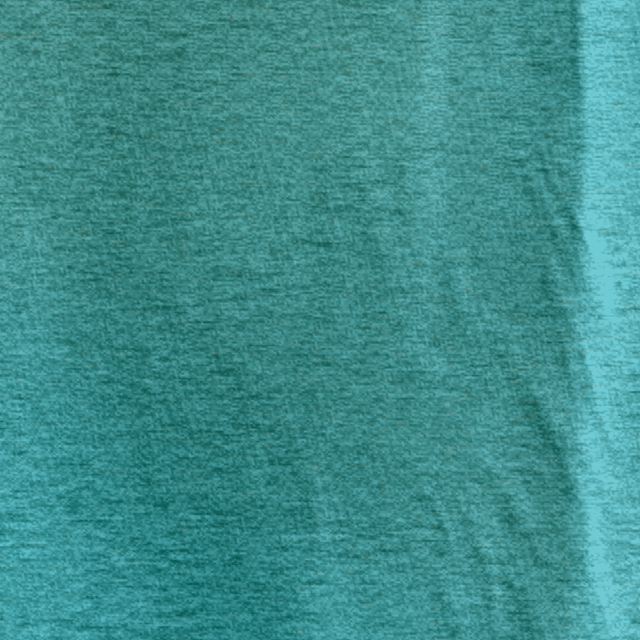
Write a WebGL 1 fragment shader that draws this texture.

```glsl
precision highp float;
// Teal melange jersey cloth with fine horizontal flecks, soft creases and a bright fold at the right.

uniform vec2 u_resolution;

#define SHADOW_COLOR vec3(0.145, 0.440, 0.420)
#define LIGHT_COLOR  vec3(0.405, 0.735, 0.755)
#define BASE_TONE 0.35
#define FLECK_SIZE vec2(32.0, 215.0)
#define FLECK_CONTRAST 0.58
#define GRAIN_SIZE vec2(270.0, 310.0)
#define GRAIN_CONTRAST 0.62
#define FOLD_X 0.905
#define FOLD_LIGHT 0.56
#define CREASE_LIGHT 0.25
#define CREASE_COUNT 20

float hash(vec2 p) {
  return fract(sin(dot(p, vec2(127.1, 311.7))) * 43758.5453);
}

float noise(vec2 p) {
  vec2 i = floor(p);
  vec2 f = fract(p);
  f = f * f * (3.0 - 2.0 * f);
  float low = mix(hash(i), hash(i + vec2(1.0, 0.0)), f.x);
  float high = mix(hash(i + vec2(0.0, 1.0)), hash(i + vec2(1.0, 1.0)), f.x);
  return mix(low, high, f.y);
}

float bump(float x, float width) {
  return exp(-x * x / (width * width));
}

// Wide, soft light across the hanging cloth
float drape(vec2 p) {
  float sway = 0.025 * (noise(p * vec2(2.0, 4.0) + 7.0) - 0.5);
  float tone = 0.20 * (noise(p * vec2(5.0, 3.5) + 3.0) - 0.5);
  tone += 0.24 * (1.0 - smoothstep(0.0, 0.35, p.x + 0.35 * p.y));
  tone += 0.08 * (1.0 - smoothstep(0.0, 0.25, p.x));
  tone += 0.10 * smoothstep(0.45, 0.72, p.x);
  tone += 0.16 * bump(p.x - 0.67 - sway, 0.022) * smoothstep(0.15, 0.75, p.y);
  tone += 0.20 * bump(p.x - 0.50 - sway, 0.05) * (1.0 - smoothstep(0.05, 0.32, p.y));
  tone -= 0.12 * bump(p.x - 0.36, 0.16) * (1.0 - smoothstep(0.4, 0.9, p.y));
  tone -= 0.12 * bump(p.x - 0.85, 0.05);
  return tone;
}

// Bright vertical fold, crisper toward the top
float fold(vec2 p) {
  float edge = FOLD_X + 0.015 * (noise(vec2(p.y * 5.0, 2.0)) - 0.5);
  float softness = mix(0.035, 0.010, smoothstep(0.1, 0.9, p.y));
  float d = p.x - edge;
  float face = smoothstep(-softness, softness, d);
  float falloff = 1.0 - 0.35 * smoothstep(0.03, 0.10, d);
  float seam = bump(d + 0.012, 0.006) * smoothstep(0.83, 0.88, p.y);
  return FOLD_LIGHT * face * falloff - 0.25 * seam;
}

// Steep wrinkles, each with a lit ridge and a shaded side
float creases(vec2 p) {
  float tone = 0.0;
  for (int i = 0; i < CREASE_COUNT; i++) {
    float id = float(i);
    float rx = hash(vec2(id, 1.3));
    float ry = hash(vec2(id, 5.7));
    vec2 center = vec2(mix(0.28, 0.95, sqrt(rx)), mix(0.04, 0.68, ry));
    float angle = mix(-1.45, -0.95, hash(vec2(id, 9.1)));
    vec2 along = vec2(cos(angle), sin(angle));
    vec2 q = p - center;
    float u = dot(q, along);
    float v = dot(q, vec2(-along.y, along.x));
    v += 0.014 * (noise(vec2(u * 14.0, id * 3.0)) - 0.5);
    float reach = mix(0.05, 0.12, hash(vec2(id, 12.4)));
    float width = mix(0.006, 0.018, hash(vec2(id, 17.9)));
    float profile = bump(v, width) - 0.9 * bump(v + width * 1.7, width);
    tone += profile * bump(u, reach) * mix(0.5, 1.0, rx);
  }
  return CREASE_LIGHT * tone;
}

// Thin horizontal flecks of dyed yarn, in patches of varying strength
float flecks(vec2 p) {
  float yarn = noise(p * FLECK_SIZE) - 0.5;
  float shortYarn = noise(p * FLECK_SIZE * vec2(2.3, 1.2) + 31.0) - 0.5;
  float dark = smoothstep(0.66, 0.95, noise(p * FLECK_SIZE * vec2(1.1, 0.9) + 67.0));
  float patches = mix(0.6, 1.25, noise(p * vec2(7.0, 12.0) + 19.0));
  return patches * (FLECK_CONTRAST * (0.55 * yarn + 0.55 * shortYarn) - 0.26 * dark);
}

// Tiny knit stitches, only slightly slanted
float grain(vec2 p) {
  vec2 q = p * GRAIN_SIZE;
  q.x += 0.2 * q.y;
  return GRAIN_CONTRAST * (noise(q + 11.0) - 0.5);
}

void main() {
  vec2 p = gl_FragCoord.xy / u_resolution;
  float tone = BASE_TONE + drape(p) + fold(p) + creases(p) + flecks(p) + grain(p);
  vec3 color = mix(SHADOW_COLOR, LIGHT_COLOR, clamp(tone, -0.25, 1.2));

  // Cooler dye toward the lower left and the fold, greyer toward the top
  float cool = 1.0 - smoothstep(0.1, 0.8, p.x * 0.7 + p.y);
  cool += 0.5 * smoothstep(0.87, 0.93, p.x);
  float gray = smoothstep(0.4, 1.0, p.y) * (1.0 - smoothstep(0.5, 0.9, p.x));
  color += cool * vec3(-0.050, 0.005, 0.022) + gray * vec3(0.022, 0.0, -0.014);

  // Faint warm threads
  float warm = smoothstep(0.76, 0.95, noise(p * FLECK_SIZE * vec2(1.2, 1.0) + 143.0));
  color += warm * vec3(0.035, -0.012, -0.028);
  gl_FragColor = vec4(color, 1.0);
}
```
